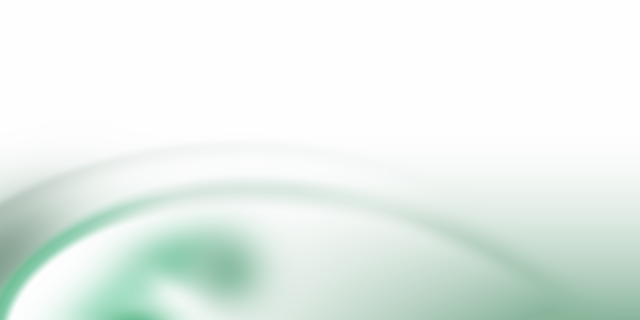
Reproduce this background procedurally as a Shadertoy shader.

```glsl
#define WHITE vec3(0.995)
#define SAGE vec3(0.54, 0.71, 0.61)
#define SLATE vec3(0.44, 0.55, 0.49)
#define MINT vec3(0.50, 0.79, 0.65)
#define PALE_MINT vec3(0.64, 0.88, 0.77)
#define EMERALD vec3(0.33, 0.71, 0.52)
#define MIST vec3(0.86, 0.91, 0.885)
#define HAZE_TOP 0.60
#define HAZE_POWER 1.7
#define ARC_X 0.77

// Signed distance to an arch with separate left and right radii
float arch(vec2 p, float top, vec2 leftRadii, vec2 rightRadii) {
    vec2 r = p.x < ARC_X ? leftRadii : rightRadii;
    vec2 q = (p - vec2(ARC_X, top - r.y)) / r;
    float len = length(q);
    return (len - 1.0) * len / max(length(q / r), 1e-4);
}

// Soft rotated elliptical spot
float glow(vec2 p, vec2 centre, vec2 radii, float angle) {
    float c = cos(angle), s = sin(angle);
    vec2 d = p - centre;
    vec2 q = vec2(c * d.x + s * d.y, c * d.y - s * d.x) / radii;
    return exp(-dot(q, q));
}

// Soft line of the given width around distance zero
float ridge(float d, float width) {
    return exp(-d * d / (width * width));
}

// Haze and the two outer arches
vec3 outerVeils(vec2 p, float inner) {
    float outer = arch(p, 0.56, vec2(1.1, 0.68), vec2(1.4, 1.3));
    float middle = arch(p, 0.448, vec2(0.9, 0.7), vec2(1.4, 1.1));
    float leftness = exp(-p.x / 0.3);

    float haze = pow(clamp(1.0 - p.y / HAZE_TOP, 0.0, 1.0), HAZE_POWER);
    vec3 col = mix(WHITE, SAGE, haze);

    // Pale veil under the outer arch
    float veil = smoothstep(0.0, -0.07, outer) * smoothstep(0.1, 0.6, p.x);
    col = mix(col, WHITE, 0.6 * veil * (1.0 - smoothstep(1.0, 1.5, p.x)));
    float rim = ridge(outer + 0.015, outer > -0.015 ? 0.018 : 0.035);
    col = mix(col, SLATE, rim * (0.03 + 0.22 * leftness) * (1.0 - smoothstep(0.8, 1.5, p.x)));

    // Shadow at the left edge
    col = mix(col, SLATE, 0.75 * glow(p, vec2(-0.03, 0.18), vec2(0.24, 0.12), 0.75));

    // Band between the middle and inner arches
    vec3 band = mix(MINT, MIST, smoothstep(0.1, 0.58, p.x));
    float cover = smoothstep(0.015, -0.035, middle) * (1.0 - smoothstep(0.9, 1.35, p.x));
    col = mix(col, band, 0.9 * cover);
    col = mix(col, EMERALD, 0.4 * leftness * ridge(inner - 0.035, 0.012));

    // Deeper tone along the right shoulder
    float shoulder = smoothstep(0.9, 1.6, p.x);
    return mix(col, SAGE, 0.35 * shoulder * ridge(inner - 0.025, 0.05));
}

// Bright dome with the green swirl
vec3 innerDome(vec2 p) {
    float shade = max(1.0 - p.y / 0.4, 0.0) * max(p.x - 0.6, 0.0);
    vec3 col = mix(WHITE, SAGE, clamp(0.97 * shade, 0.0, 1.0));
    col = mix(col, PALE_MINT, 0.9 * glow(p, vec2(0.37, 0.07), vec2(0.21, 0.085), 0.55));
    col = mix(col, MINT, 0.85 * glow(p, vec2(0.55, 0.19), vec2(0.16, 0.09), 0.2));
    col = mix(col, mix(SAGE, MINT, 0.3), 0.95 * glow(p, vec2(0.71, 0.155), vec2(0.12, 0.11), -0.5));
    col = mix(col, WHITE, 0.65 * glow(p, vec2(0.55, 0.065), vec2(0.10, 0.045), -0.7));
    return mix(col, EMERALD, 0.9 * glow(p, vec2(0.42, -0.015), vec2(0.12, 0.055), 0.0));
}

void mainImage(out vec4 fragColor, in vec2 fragCoord) {
    // Two units wide, one unit high
    vec2 p = fragCoord / iResolution.xy * vec2(2.0, 1.0);
    float inner = arch(p, 0.37, vec2(0.76, 0.44), vec2(1.4, 1.17));

    float softness = mix(0.018, 0.035, smoothstep(0.2, 0.8, p.x));
    float dome = smoothstep(softness, -softness, inner);
    vec3 col = mix(outerVeils(p, inner), innerDome(p), dome);
    fragColor = vec4(col, 1.0);
}
```
